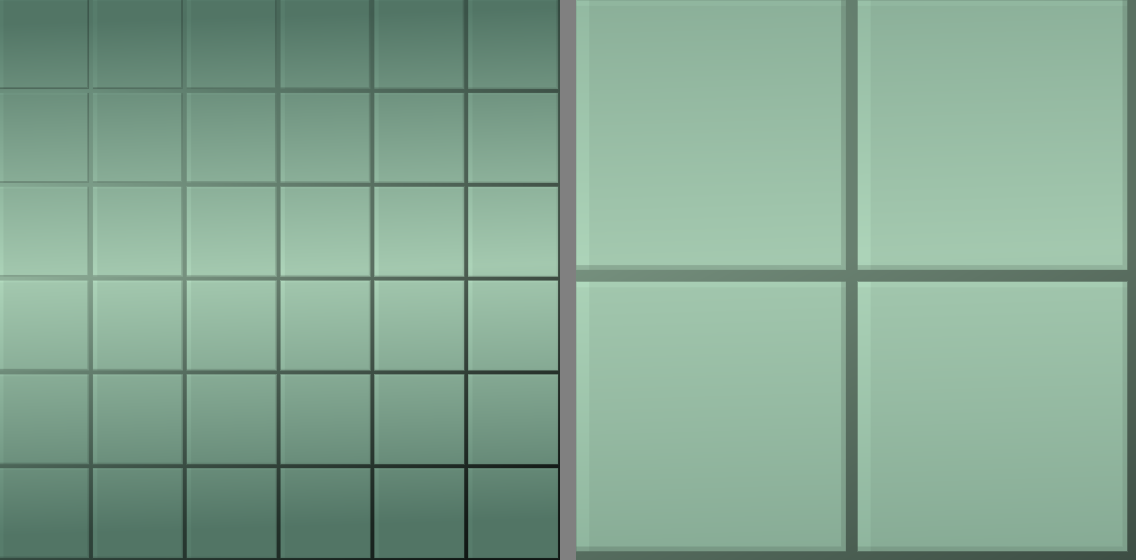
Left: the whole. Right: its middle third, enlarged.
Write a WebGL 2 fragment shader that draws this pattern.

```glsl
#version 300 es
precision highp float;
// Bevelled green square tiles under a soft horizontal band of light.

#define TILES 5.97        // tiles across and down
#define GROUT 0.021       // half width of a joint, in tiles
#define BEVEL_LEFT 0.046  // lit bevel on the left edge
#define BEVEL_TOP 0.020   // lit bevel on the top edge
#define SHADOW 0.017      // shaded right and bottom edges
#define BAND_CENTER 0.485 // height of the brightest line, from the top
#define BAND_REACH 0.455  // distance over which the light fades
#define BAND_TILT 0.03

uniform vec2 u_resolution;
out vec4 fragColor;

const vec3 DARK_GREEN = vec3(0.322, 0.460, 0.398);
const vec3 LIGHT_GREEN = vec3(0.640, 0.785, 0.685);

// Glaze colour under the band of light.
vec3 glaze(vec2 p) {
    float offset = p.y + BAND_TILT * (p.x - 0.5) - BAND_CENTER;
    float light = clamp(1.0 - abs(offset) / BAND_REACH, 0.0, 1.0);
    return mix(DARK_GREEN, LIGHT_GREEN, light * (1.18 - 0.18 * light));
}

// Coverage of a strip of the given width along an edge.
float strip(float dist, float width, float aa) {
    return 1.0 - smoothstep(width - aa, width + aa, dist);
}

void main() {
    vec2 p = gl_FragCoord.xy / u_resolution;
    p.y = 1.0 - p.y; // measured downward from the top

    // Distances to the tile edges; joints end on the right and bottom sides.
    vec2 cell = fract((p - 1.0) * TILES);
    vec2 nearEdge = cell - GROUT;
    vec2 farEdge = 1.0 - cell - GROUT;
    float aa = 0.7 * TILES / min(u_resolution.x, u_resolution.y);

    vec3 base = glaze(p);
    float diagonal = p.x + p.y;

    // Bevels: bright on the left and top, dark on the right and bottom.
    vec3 tile = base;
    tile *= 1.0 + 0.055 * strip(nearEdge.x, BEVEL_LEFT, aa);
    tile *= 1.0 + 0.035 * strip(nearEdge.y, BEVEL_TOP, aa);
    float shade = mix(0.70, 0.98, clamp(diagonal / 1.6, 0.0, 1.0));
    tile *= mix(1.0, shade, strip(min(farEdge.x, farEdge.y), SHADOW, aa));

    // Joints darken toward the lower right corner.
    vec3 grout = base * clamp(1.15 - 0.52 * diagonal, 0.2, 1.0);

    vec2 inset = min(nearEdge, farEdge);
    float inside = smoothstep(-aa, aa, min(inset.x, inset.y));
    fragColor = vec4(mix(grout, tile, inside), 1.0);
}
```
